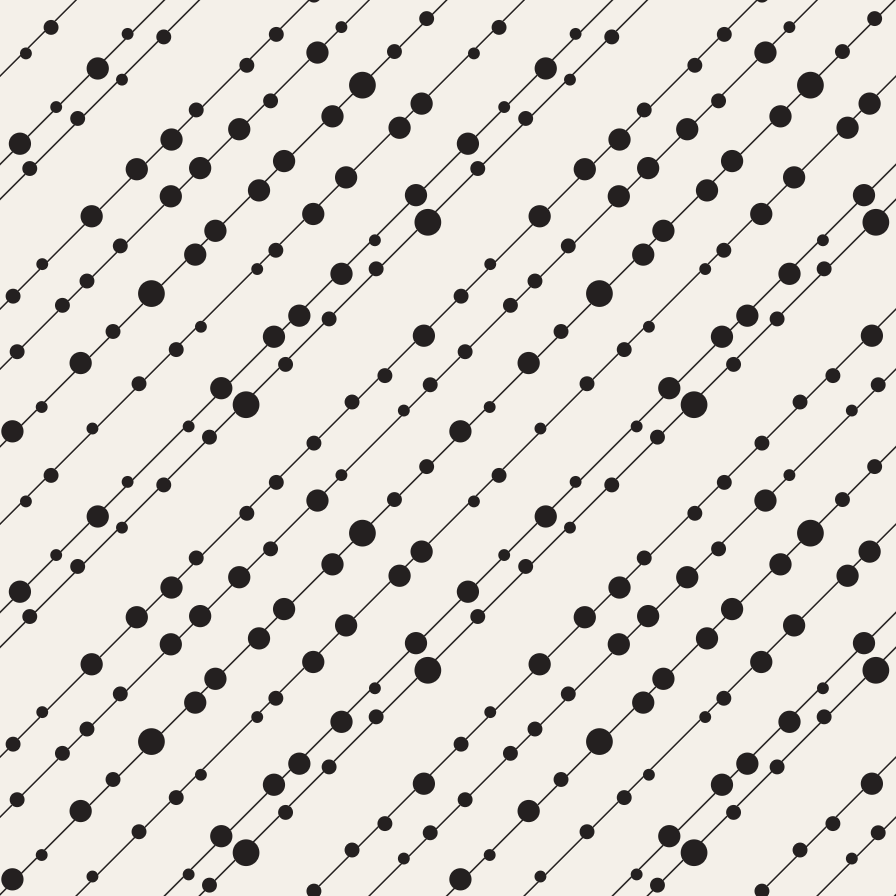
Write a Shadertoy shader that draws this pattern.

```glsl
// Beads of four sizes strung on thin diagonal lines, ink on warm paper.
// A square tile repeats 2 x 2; each of its six lines closes on itself after
// one tile and is cut into cells that hold one hashed bead each.

const int LINES = 6;
const float ROOT2 = 1.41421;

vec3 hash3(vec2 q) {
    vec3 a = fract(q.xyx * vec3(0.1031, 0.1030, 0.0973));
    a += dot(a, a.yxz + 33.33);
    return fract((a.xxy + a.yzz) * a.zyx);
}

// Bead radius in tile units, weighted towards the two middle sizes
float beadRadius(float h) {
    return h < 0.17 ? 0.0132 : h < 0.51 ? 0.0166 : h < 0.89 ? 0.0248 : 0.0298;
}

void mainImage(out vec4 fragColor, in vec2 fragCoord) {
    vec2 p = 2.0 * fragCoord / iResolution.xy;
    float pixel = 2.0 / iResolution.y;

    // Uneven line positions along x, and beads per line in one tile
    float offsets[LINES] = float[LINES](0.690, 0.824, 0.997, 0.170, 0.367, 0.445);
    float counts[LINES] = float[LINES](12.0, 12.0, 13.0, 12.0, 11.0, 10.0);

    float dist = 1.0;
    for (int i = 0; i < LINES; i++) {
        // Horizontal gap to the line, and x of the nearest point on it
        float gap = fract(p.x - p.y - offsets[i] + 0.5) - 0.5;
        float along = p.x - 0.5 * gap;
        dist = min(dist, abs(gap) / ROOT2 - 0.0017);

        // One bead per cell, shifted only as far as its size allows
        float n = counts[i];
        float cell = floor(along * n);
        vec3 h = hash3(vec2(float(i) * 17.0 + 5.0, mod(cell, n) * 7.0 + 3.0));
        float radius = beadRadius(h.x);
        float slack = 0.5 - (radius + 0.002) * n / ROOT2;
        float center = (cell + 0.5 + slack * (2.0 * h.y - 1.0)) / n;
        float wobble = 0.016 * (h.z - 0.5);
        vec2 toBead = vec2((along - center) * ROOT2, (gap - wobble) / ROOT2);
        dist = min(dist, length(toBead) - radius);
    }

    // Ink over paper with a one-pixel soft edge
    float ink = clamp(0.5 - dist / pixel, 0.0, 1.0);
    vec3 color = mix(vec3(0.955, 0.940, 0.912), vec3(0.140, 0.126, 0.124), ink);
    fragColor = vec4(color, 1.0);
}
```
